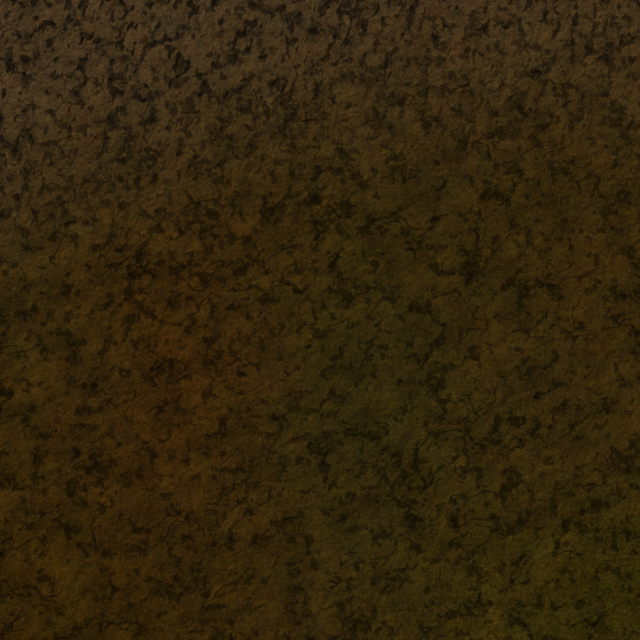
Reproduce this texture procedurally as a Shadertoy shader.

```glsl
// Dark damp soil: broad drifts of dusty, rusty and olive earth, lit as a rough
// relief from the upper left. Warped value noise gives clods and crumbs, ridged
// noise gives short cracks, tilted noise gives pits, and a cell scatter adds moss.

const vec3 EARTH = vec3(0.212, 0.153, 0.043);
const vec3 DUST  = vec3(0.272, 0.204, 0.116);
const vec3 RUST  = vec3(0.232, 0.140, 0.034);
const vec3 OLIVE = vec3(0.190, 0.156, 0.044);
const vec3 LOAM  = vec3(0.204, 0.139, 0.027);
const vec3 MOSS  = vec3(0.200, 0.165, 0.031);
const vec3 FLECK = vec3(0.330, 0.280, 0.070);

const vec2  LIGHT_DIR    = vec2(-0.6, 0.8);
const float RELIEF_STEP  = 0.0026;
const float RELIEF_DEPTH = 1.25;
const float CLOD_SCALE   = 46.0;
const float MOTTLE_SCALE = 26.0;
const float MOTTLE_DEPTH = 0.62;
const float CRUMB_SCALE  = 75.0;
const float CRUMB_DEPTH  = 0.42;
const float CRACK_SCALE  = 30.0;
const float CRACK_DEPTH  = 0.38;
const float PIT_DEPTH    = 0.52;
const float GRAIN_SCALE  = 330.0;
const float GRAIN_DEPTH  = 0.22;
const float TINT_DEPTH   = 0.14;
const float FLECK_CELLS  = 90.0;

float hash(vec2 p) {
    vec3 q = fract(vec3(p.xyx) * 0.1031);
    q += dot(q, q.yzx + 33.33);
    return fract((q.x + q.y) * q.z);
}

float noise(vec2 p) {
    vec2 i = floor(p), f = fract(p);
    f = f * f * (3.0 - 2.0 * f);
    return mix(mix(hash(i), hash(i + vec2(1, 0)), f.x),
               mix(hash(i + vec2(0, 1)), hash(i + vec2(1, 1)), f.x), f.y);
}

mat2 turn(float a) { return mat2(cos(a), sin(a), -sin(a), cos(a)); }

float fbm(vec2 p) {
    float sum = 0.0, weight = 0.5, total = 0.0;
    for (int i = 0; i < 4; i++) {
        sum += weight * noise(p);
        total += weight;
        p = turn(0.6) * p * 2.03 + 17.0;
        weight *= 0.66;
    }
    return sum / total;
}

vec2 warp(vec2 p) {
    return p + 0.008 * (vec2(noise(p * 70.0), noise(p * 70.0 + 51.0)) - 0.5);
}

float height(vec2 p) { return fbm(p * CLOD_SCALE + 5.0); }

float blob(vec2 p, vec2 centre, vec2 radius) {
    vec2 d = (p - centre) / radius;
    return exp(-dot(d, d));
}

// Short broken creases where a noise field crosses its middle value
float cracks(vec2 p) {
    vec2 q = turn(-0.6) * warp(p) * CRACK_SCALE * vec2(0.8, 1.5) + 80.0;
    float ridge = abs(0.8 * noise(q) + 0.2 * noise(q * 2.7) - 0.5);
    float gate = smoothstep(0.45, 0.75, noise(p * 42.0 + 130.0));
    return (1.0 - smoothstep(0.0, 0.06, ridge)) * gate;
}

// Small slanted hollows
float pits(vec2 p) {
    vec2 q = turn(0.35) * warp(p) * vec2(125.0, 76.0);
    float field = 0.7 * noise(q + 210.0) + 0.3 * noise(q * 2.1 + 30.0);
    return smoothstep(0.58, 0.76, field);
}

// Short randomly turned strokes, kept only where the density allows
float flecks(vec2 p, float density) {
    vec2 g = p * FLECK_CELLS, cell = floor(g);
    float cover = 0.0;
    for (int y = -1; y <= 1; y++)
    for (int x = -1; x <= 1; x++) {
        vec2 c = cell + vec2(x, y);
        vec2 seed = vec2(hash(c + 300.0), hash(c + 420.0));
        vec2 d = turn(6.283 * hash(c + 540.0)) * (g - c - seed);
        d.x -= clamp(d.x, -0.30 * seed.y, 0.30 * seed.y);
        float keep = step(hash(c + 660.0), density);
        cover = max(cover, keep * (0.4 + 0.6 * seed.x) * (1.0 - smoothstep(0.03, 0.16, length(d))));
    }
    return cover;
}

// Broad colour drifts
vec3 soilColour(vec2 uv, float dust, float moss) {
    vec3 colour = mix(EARTH, LOAM, smoothstep(0.5, 0.0, uv.y) * smoothstep(0.6, 0.1, uv.x));
    colour = mix(colour, RUST, 0.75 * blob(uv, vec2(0.29, 0.40), vec2(0.15, 0.24)));
    colour = mix(colour, OLIVE, 0.85 * blob(uv, vec2(0.59, 0.36), vec2(0.16, 0.28)));
    colour = mix(colour, MOSS, moss);
    return mix(colour, DUST, dust);
}

void mainImage(out vec4 fragColor, in vec2 fragCoord) {
    vec2 uv = fragCoord / iResolution.xy;
    vec2 p = fragCoord / iResolution.y;

    vec2 drift = uv + 0.08 * (vec2(fbm(p * 7.0), fbm(p * 7.0 + 40.0)) - 0.5);
    float dust = smoothstep(0.66, 1.12, drift.y + 0.20 * (1.0 - uv.x) * (1.0 - uv.x));
    float moss = smoothstep(0.45, 1.0, drift.x) * smoothstep(0.36, 0.04, drift.y);
    vec3 colour = soilColour(drift, dust, moss);

    // Relief, mottling and grain
    float slope = height(p) - height(p + LIGHT_DIR * RELIEF_STEP);
    float mottle = fbm(p * MOTTLE_SCALE + 9.0) - 0.5;
    float grain = noise(p * GRAIN_SCALE) - 0.5;
    float tone = 1.0 + RELIEF_DEPTH * slope + MOTTLE_DEPTH * (1.0 - 0.5 * dust) * mottle + GRAIN_DEPTH * grain;

    // Shadows between crumbs, in cracks and in pits
    float crumb = fbm(warp(p) * CRUMB_SCALE + 150.0);
    tone *= 1.0 - CRUMB_DEPTH * smoothstep(0.50, 0.26, crumb);
    tone *= 1.0 - CRACK_DEPTH * cracks(p) * (1.0 - 0.6 * dust);
    tone *= 1.0 - PIT_DEPTH * pits(p) * mix(0.15, 1.0, dust);
    colour *= tone;

    // Patchy warm and green tints, then moss and pale crumbs
    float tint = fbm(p * 28.0 + 70.0) - 0.5;
    colour *= 1.0 + TINT_DEPTH * tint * vec3(1.0, 0.0, -1.0);
    colour = mix(colour, FLECK, 0.40 * flecks(p, 0.025 + 0.45 * moss));

    fragColor = vec4(clamp(colour, 0.0, 1.0), 1.0);
}
```
